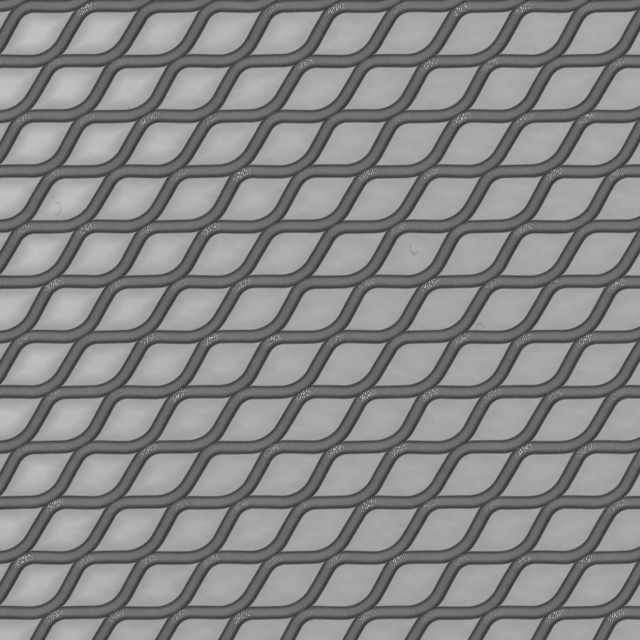
Write a three.js fragment shader that draws this texture.

```glsl
varying vec2 vUv;

const vec2 PITCH = vec2(0.0977, 0.0862);
const vec2 JUNCTION = vec2(0.4245, 0.646);
const float HALF_WIDTH = 0.0103;
const float LOWER_BEND = 0.060;
const float UPPER_BEND = 0.036;
const float SOFTNESS = 0.0017;

float hash(vec2 p) {
  return fract(sin(dot(p, vec2(127.1, 311.7))) * 43758.5);
}

// Cellular noise: distance to the nearest scattered point
float cellular(vec2 p) {
  vec2 cell = floor(p);
  float nearest = 2.0;
  for (int j = -1; j <= 1; j++) {
    for (int i = -1; i <= 1; i++) {
      vec2 c = cell + vec2(float(i), float(j));
      vec2 point = c + vec2(hash(c), hash(c + 17.3));
      nearest = min(nearest, length(p - point));
    }
  }
  return nearest;
}

// Layered sines, roughly -1 to 1
float clouds(vec2 p) {
  float sum = 0.0;
  float gain = 0.5;
  for (int i = 0; i < 4; i++) {
    sum += gain * sin(p.x + 1.7 * sin(p.y)) * cos(p.y + 0.8 * sin(p.x * 0.7));
    p = mat2(1.6, 1.1, -1.1, 1.6) * p + 2.3;
    gain *= 0.6;
  }
  return sum;
}

// Strand pieces return (distance, signed side, steepness, glint)
vec4 straightPiece(vec2 p, vec2 a, vec2 dir, float len, float steep) {
  vec2 q = p - a;
  float along = clamp(dot(q, dir), 0.0, len);
  return vec4(length(q - dir * along), dot(q, vec2(-dir.y, dir.x)), steep, 0.0);
}

vec4 bendPiece(vec2 p, vec2 inward, float radius, float cosHalf, float turn, float glint) {
  vec2 q = p - inward * radius / cosHalf;
  float len = max(length(q), 1e-5);
  float facing = dot(q, -inward) / len;
  float dist = facing > cosHalf ? abs(len - radius) : 1.0;
  float shine = glint * smoothstep(cosHalf, 1.0, facing);
  return vec4(dist, turn * (radius - len), abs(q.x) / len, shine);
}

vec4 nearer(vec4 a, vec4 b) {
  return a.x < b.x ? a : b;
}

// Nearest strand of the staggered mesh
vec4 mesh(vec2 p) {
  vec2 rise = vec2(0.5 * PITCH.x, PITCH.y);
  vec2 dir = normalize(rise);
  vec2 inward = normalize(dir - vec2(1.0, 0.0));
  float cosHalf = sqrt(0.5 + 0.5 * dir.x);
  float tanHalf = (1.0 - dir.x) / dir.y;
  float lowerCut = LOWER_BEND * tanHalf;
  float upperCut = UPPER_BEND * tanHalf;
  float row = floor(p.y / PITCH.y + 0.5);
  float column = floor(p.x / PITCH.x - 0.5 * row + 0.5);
  vec4 best = vec4(1.0, 0.0, 0.0, 0.0);
  for (int j = -1; j <= 1; j++) {
    for (int i = -1; i <= 1; i++) {
      vec2 id = vec2(column + float(i), row + float(j));
      vec2 q = p - vec2(id.x * PITCH.x, 0.0) - id.y * rise;
      best = nearer(best, straightPiece(q, vec2(upperCut, 0.0), vec2(1.0, 0.0),
        PITCH.x - upperCut - lowerCut, 0.0));
      best = nearer(best, straightPiece(q, dir * lowerCut, dir,
        length(rise) - upperCut - lowerCut, dir.y));
      best = nearer(best, bendPiece(q, inward, LOWER_BEND, cosHalf, 1.0, 0.0));
      best = nearer(best, bendPiece(q, -inward, UPPER_BEND, cosHalf, -1.0, hash(id)));
    }
  }
  return best;
}

// Backing sheet, glowing in each opening toward the left
float backingTone(vec2 uv, float dist) {
  float glow = 1.0 - smoothstep(0.0, 0.75, uv.x + 0.25 * (1.0 - uv.y));
  float centre = smoothstep(HALF_WIDTH, 0.036, dist);
  float tone = 0.625 + 0.02 * uv.y + 0.025 * centre;
  return tone + glow * (0.10 * centre - 0.01) + 0.022 * clouds(uv * vec2(55.0, 90.0));
}

// Rounded metal with dark flanks and worn glints
float metalTone(vec2 uv, vec4 strand) {
  float side = strand.y / HALF_WIDTH;
  float flank = smoothstep(0.25, 0.92, abs(side - 0.08));
  float tone = mix(0.455, 0.41, strand.z) - 0.19 * flank;
  tone += 0.035 * (cellular(uv * 260.0) - 0.5) + 0.015 * clouds(uv * 70.0);
  float scratch = 1.0 - smoothstep(0.12, 0.45, cellular(uv * vec2(420.0, 210.0)));
  float crest = 1.0 - smoothstep(0.2, 0.8, abs(side - 0.15));
  return tone + 0.30 * strand.w * scratch * crest;
}

// Faint curled fibres on the sheet
float fibres(vec2 uv) {
  float mark = 0.0;
  for (int i = 0; i < 7; i++) {
    float n = float(i);
    vec2 q = uv - vec2(hash(vec2(n, 3.0)), hash(vec2(n, 8.0)));
    float line = abs(length(q) - 0.008 - 0.002 * sin(q.x * 300.0 + n));
    float arc = smoothstep(-0.002, 0.003, dot(q, vec2(cos(n * 2.0), sin(n * 2.0))));
    mark = max(mark, arc * (1.0 - smoothstep(0.0004, 0.0018, line)));
  }
  return mark;
}

void main() {
  vec2 wobble = 0.0007 * vec2(sin(vUv.y * 47.0 + vUv.x * 13.0), sin(vUv.x * 39.0 - vUv.y * 21.0));
  vec4 strand = mesh(vUv - JUNCTION + wobble);
  float sheet = backingTone(vUv, strand.x) - 0.09 * fibres(vUv);
  float metal = metalTone(vUv, strand);
  float cover = 1.0 - smoothstep(HALF_WIDTH - SOFTNESS, HALF_WIDTH + SOFTNESS, strand.x);
  gl_FragColor = vec4(vec3(mix(sheet, metal, cover)), 1.0);
}
```
